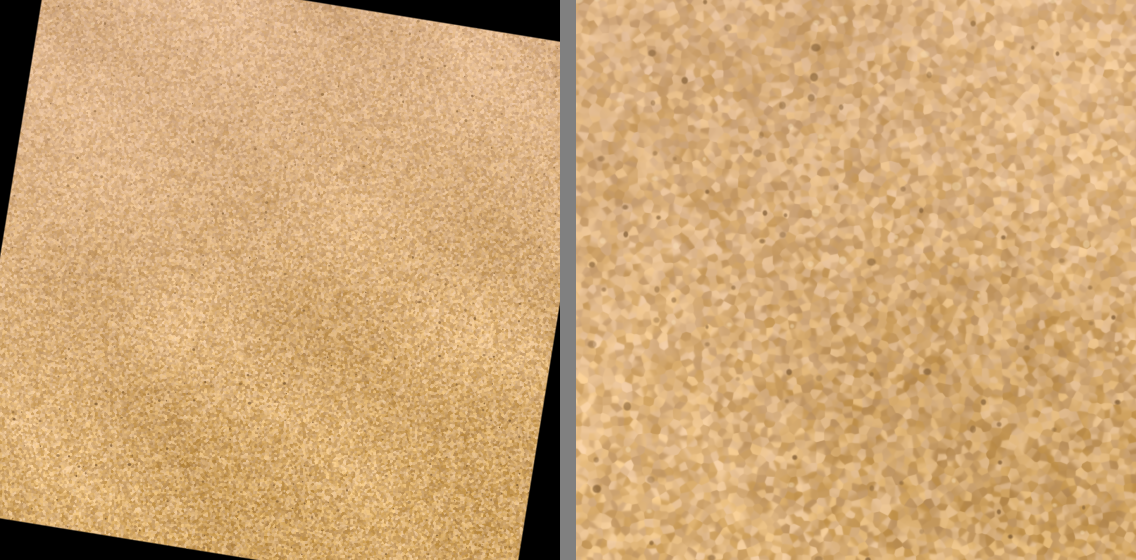
Left: the whole. Right: its middle third, enlarged.
Reproduce this texture procedurally as a Shadertoy shader.

```glsl
// A tilted square of fine sand on a black ground. Soft dune shading comes from
// layered sines, grains from two scales of smoothed cellular noise, and sparse
// dark and pale specks from jittered dots in a grid.

#define TILT 0.1606          // clockwise turn of the sheet, radians
#define GRAIN_CELLS 235.0    // fine grains across the canvas
#define CLUMP_CELLS 105.0    // coarser clumps across the canvas
#define GRAIN_CONTRAST 0.19
#define CLUMP_CONTRAST 0.05
#define DUNE_CONTRAST 0.030
#define SPECK_CELLS 62.0
#define SPECK_SHARE 0.16
#define ROSE_SAND vec3(0.868, 0.708, 0.545)
#define GOLD_SAND vec3(0.832, 0.664, 0.418)
#define SPECK_TINT vec3(0.50, 0.36, 0.20)

vec3 hash3(vec2 p) {
    vec3 q = fract(p.xyx * vec3(0.1031, 0.1030, 0.0973));
    q += dot(q, q.yxz + 33.33);
    return fract((q.xxy + q.yzz) * q.zyx);
}

// Smoothed cellular noise: x is tone, y is hue, both around zero.
vec2 grains(vec2 p) {
    vec2 cell = floor(p), f = fract(p), sum = vec2(0.0);
    float total = 0.0;
    for (int j = -1; j <= 1; j++)
    for (int i = -1; i <= 1; i++) {
        vec2 o = vec2(i, j);
        vec3 h = hash3(cell + o + 300.0);
        vec2 d = o + h.xy - f;
        float w = exp(-8.0 * dot(d, d));
        vec2 value = vec2(h.z, hash3(cell + o + 911.0).x) - 0.5;
        sum += w * value;
        total += w;
    }
    return sum / max(total, 1e-5);
}

// Broad diagonal ridges, bent and broken up by slower waves.
float dunes(vec2 p) {
    float across = dot(p, vec2(0.8, 0.6));
    float along = dot(p, vec2(-0.6, 0.8));
    float bend = 0.035 * sin(9.0 * along + 1.0) + 0.02 * sin(17.0 * p.x + 5.0 * p.y);
    float ridge = cos(18.5 * (across + bend - 0.9));
    float fade = 0.65 + 0.35 * sin(8.0 * along + 3.0 * across);
    float swell = 0.40 * sin(11.0 * p.x - 7.0 * p.y + 2.0 * sin(6.0 * p.y));
    float ripple = 0.22 * sin(27.0 * across + 13.0 * along + 2.0 * sin(12.0 * p.x));
    return ridge * fade + swell + ripple;
}

// Scattered dots: x covers dark specks, y covers pale ones.
vec2 specks(vec2 p, float blur) {
    vec2 cell = floor(p);
    vec3 h = hash3(cell + 57.0);
    vec3 k = hash3(cell + 713.0);
    vec2 d = fract(p) - mix(vec2(0.25), vec2(0.75), h.xy);
    d.x *= mix(0.75, 1.3, k.y);
    float radius = mix(0.07, 0.16, k.x * k.x);
    float dot_cover = 1.0 - smoothstep(radius - blur, radius + blur, length(d));
    float dark = step(h.z, SPECK_SHARE) * mix(0.35, 0.95, k.z);
    float pale = step(1.0 - 0.6 * SPECK_SHARE, h.z) * 0.5;
    return dot_cover * vec2(dark, pale);
}

void mainImage(out vec4 fragColor, in vec2 fragCoord) {
    float side = min(iResolution.x, iResolution.y);
    vec2 centred = (fragCoord - 0.5 * iResolution.xy) / side;
    vec2 p = centred + 0.5;
    float pixel = 1.0 / side;

    // Base colour, rosy above and golden below, with dune shading
    float height = smoothstep(0.0, 1.0, p.y + 0.06 * sin(5.0 * p.x + 1.0));
    vec3 sand = mix(GOLD_SAND, ROSE_SAND, height);
    sand += DUNE_CONTRAST * dunes(p) * vec3(0.95, 1.0, 1.1);

    // Grains, stronger toward the bottom
    float rough = mix(1.2, 0.75, height);
    vec2 fine = grains(p * GRAIN_CELLS);
    vec2 clump = grains(p * CLUMP_CELLS + 40.0);
    float tone = GRAIN_CONTRAST * fine.x + CLUMP_CONTRAST * clump.x;
    sand += rough * tone * vec3(0.9, 1.0, 1.15);
    sand += rough * 0.08 * fine.y * vec3(0.25, 0.0, -1.0);

    // Specks
    vec2 dots = specks(p * SPECK_CELLS, max(0.05, 0.7 * pixel * SPECK_CELLS));
    sand = mix(sand, SPECK_TINT, 0.8 * rough * dots.x);
    sand = mix(sand, vec3(0.96, 0.86, 0.70), dots.y);

    // Tilted square cut out of black
    float c = cos(TILT), s = sin(TILT);
    vec2 turned = abs(vec2(c * centred.x - s * centred.y, s * centred.x + c * centred.y));
    float edge = max(turned.x, turned.y) - 0.5;
    float cover = 1.0 - smoothstep(-pixel, pixel, edge);
    fragColor = vec4(clamp(sand, 0.0, 1.0) * cover, 1.0);
}
```
